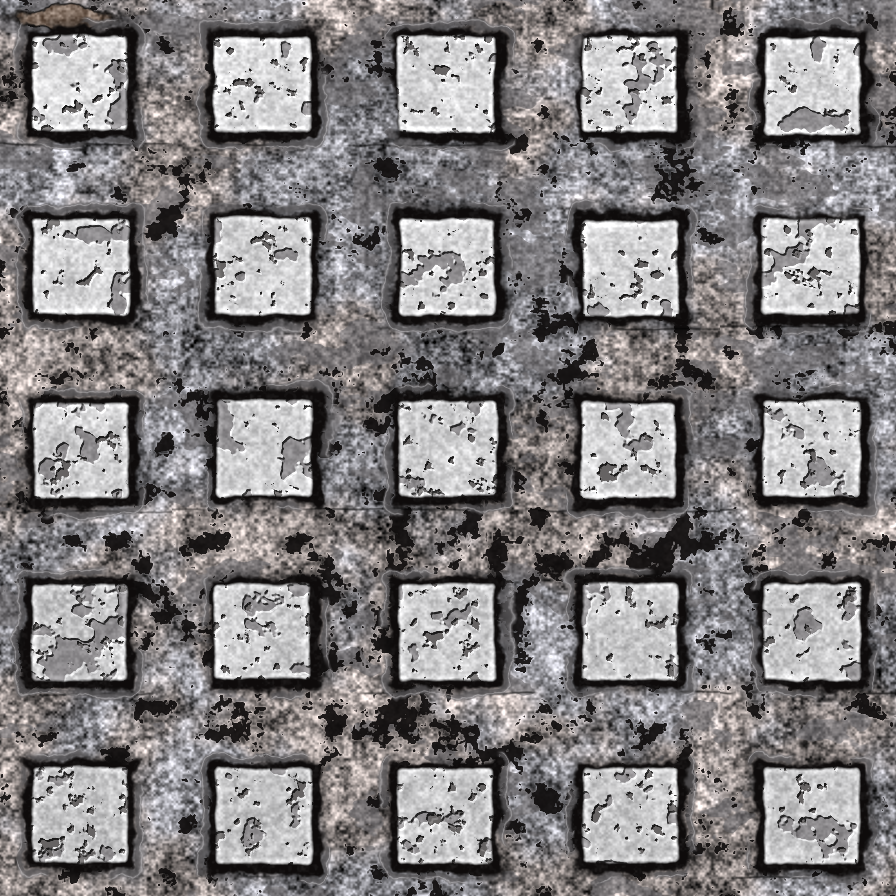
Give the GLSL for this texture, as a Shadertoy shader.

```glsl
// Weathered paving slab: a 5 x 5 grid of pale worn square studs in black sockets,
// set in gritty grey stone. Each stud is a rounded box distance with its own
// jitter; grit, pits, wet film and chipped patches are thresholded value noise.

const float COUNT = 5.0;
const float PITCH = 0.204;
const vec2 GRID_CENTRE = vec2(0.498);
const float STUD_HALF = 0.0540;
const float SOCKET_HALF = 0.0615;

const vec3 BLACK = vec3(0.055, 0.045, 0.045);
const vec3 WARM_STONE = vec3(1.05, 0.99, 0.97);
const vec3 COOL_STONE = vec3(0.98, 0.98, 1.02);
const vec3 WET_GREY = vec3(0.44, 0.43, 0.44);
const vec3 STUD_PALE = vec3(0.83, 0.83, 0.835);
const vec3 PATCH_GREY = vec3(0.53, 0.52, 0.53);
const vec3 RUST = vec3(0.50, 0.43, 0.38);

float hash(vec2 p) {
    return fract(sin(dot(p, vec2(127.1, 311.7))) * 43758.5453);
}

vec2 hash2(vec2 p) {
    return vec2(hash(p), hash(p + 37.3));
}

float noise(vec2 p) {
    vec2 i = floor(p), f = fract(p);
    f = f * f * (3.0 - 2.0 * f);
    return mix(mix(hash(i), hash(i + vec2(1, 0)), f.x),
               mix(hash(i + vec2(0, 1)), hash(i + vec2(1, 1)), f.x), f.y);
}

float fbm(vec2 p) {
    float sum = 0.0, weight = 0.533;
    for (int i = 0; i < 4; i++) {
        sum += weight * noise(p);
        p = mat2(1.6, 1.2, -1.2, 1.6) * p + 11.7;
        weight *= 0.5;
    }
    return sum;
}

float boxDistance(vec2 p, vec2 halfSize, float radius) {
    vec2 d = abs(p) - halfSize + radius;
    return length(max(d, 0.0)) + min(max(d.x, d.y), 0.0) - radius;
}

// Coverage of the inside of a distance field
float fill(float d, float soft) {
    return 1.0 - smoothstep(-soft, soft, d);
}

// Gritty stone, with black pitting densest below the middle
vec3 groundColor(vec2 p, float grit) {
    float broad = fbm(p * 8.0);
    float mottle = fbm(p * 42.0 + 5.0);
    float tone = 0.57 + 0.65 * (mottle - 0.5) + 0.35 * (broad - 0.5) + 0.85 * grit;
    vec3 color = tone * mix(COOL_STONE, WARM_STONE, smoothstep(0.38, 0.6, fbm(p * 10.0 + 60.0)));

    // Smooth damp film, mostly to the upper right
    float dampness = fbm(p * vec2(22.0, 38.0) + 90.0) + 0.10 * (p.x + p.y - 1.0);
    float film = smoothstep(0.60, 0.64, dampness);
    color = mix(color, WET_GREY + 0.25 * grit, 0.75 * film);

    vec2 fromWorn = (p - vec2(0.47, 0.30)) / vec2(0.42, 0.30);
    float wear = exp(-dot(fromWorn, fromWorn));
    float pit = fbm(p * 38.0 + 23.0) + 0.35 * grit + 0.15 * (broad - 0.5);
    float limit = 0.70 - 0.13 * wear;
    return mix(color, BLACK, 0.93 * smoothstep(limit, limit + 0.045, pit));
}

// How deeply a stud face is chipped at q: broad patches and small pits
vec2 chips(vec2 q, vec2 seed, float wear) {
    float patches = smoothstep(0.0, 0.03, fbm(q * 38.0 + seed) - 0.70 + 0.12 * wear);
    float pits = smoothstep(0.0, 0.04, fbm(q * 85.0 + seed + 50.0) - 0.72 + 0.07 * (1.0 - wear));
    return vec2(patches, pits);
}

vec3 studColor(vec2 q, vec2 seed, vec2 cell, float d, float grit) {
    float wear = hash(cell + 8.1);
    vec3 color = STUD_PALE * (0.98 + 0.022 * cell.y) + 0.32 * grit;
    color += 0.16 * (fbm(q * 30.0 + seed + 20.0) - 0.5);
    vec2 chip = chips(q, seed, wear);
    vec2 above = chips(q + vec2(-0.0015, 0.0022), seed, wear);
    color = mix(color, PATCH_GREY + 0.2 * grit, 0.9 * chip.x);
    color = mix(color, vec3(0.40, 0.39, 0.39), chip.y);
    vec2 lip = chip - above;
    color *= 1.0 - 0.75 * clamp(max(lip.x, lip.y), 0.0, 1.0);
    color += 0.12 * clamp(max(-lip.x, -lip.y), 0.0, 1.0);
    // Bright worn rim with a darker outer bevel
    color += 0.10 * smoothstep(-0.009, -0.004, d);
    return color * (1.0 - 0.45 * smoothstep(-0.003, 0.0, d));
}

void mainImage(out vec4 fragColor, in vec2 fragCoord) {
    vec2 p = fragCoord / iResolution.xy;
    float soft = max(0.8 / iResolution.y, 0.0012);
    float grit = 0.6 * (noise(p * 210.0) - 0.5) + 0.4 * (noise(p * 400.0 + 7.0) - 0.5);

    // Nearest stud and its jittered local frame
    float last = 0.5 * (COUNT - 1.0);
    vec2 cell = clamp(round((p - GRID_CENTRE) / PITCH), -last, last);
    vec2 seed = 40.0 * hash2(cell + 3.0);
    vec2 q = p - GRID_CENTRE - cell * PITCH - 0.004 * (hash2(cell + 15.0) - 0.5);
    float wobble = fbm(p * 45.0 + 70.0) - 0.5;

    vec3 color = groundColor(p, grit);

    // Broken seams under the rows
    float seam = abs(q.y + 0.068 + 0.004 * wobble);
    color *= 1.0 - 0.6 * fill(seam - 0.001, 0.0015) * smoothstep(0.45, 0.6, noise(p * 14.0));

    // Rusty flake in the top left corner
    vec2 flake = (p - vec2(0.068, 0.979)) / vec2(0.054, 0.013);
    float flakeEdge = length(flake) - 1.0 + 1.2 * wobble;
    color = mix(color, RUST + 0.5 * grit, fill(flakeEdge, 0.1));
    color *= 1.0 - 0.7 * fill(abs(flakeEdge) - 0.08, 0.1);

    // Wet lip, then black socket, then stud
    vec2 shift = vec2(0.002, -0.001) + 0.005 * (hash2(cell + 29.0) - 0.5);
    float socket = boxDistance(q - shift, vec2(SOCKET_HALF), 0.004) + 0.018 * wobble;
    float lip = fill(abs(socket - 0.006) - 0.004, 0.002) * smoothstep(0.42, 0.56, noise(p * 28.0 + 4.0));
    color = mix(color, WET_GREY, 0.8 * lip);
    color += 0.25 * lip * fill(abs(socket - 0.008) - 0.0006, soft);
    color *= 1.0 - 0.35 * fill(socket - 0.006, 0.008);
    color = mix(color, BLACK + 0.14 * max(grit, 0.0), fill(socket, 0.0025));

    vec2 halfSize = vec2(STUD_HALF) + 0.002 * (hash2(cell + 44.0) - 0.5);
    float stud = boxDistance(q, halfSize, 0.005) + 0.006 * wobble;
    color = mix(color, studColor(q, seed, cell, stud, grit), fill(stud, soft));

    fragColor = vec4(clamp(color, 0.0, 1.0), 1.0);
}
```
